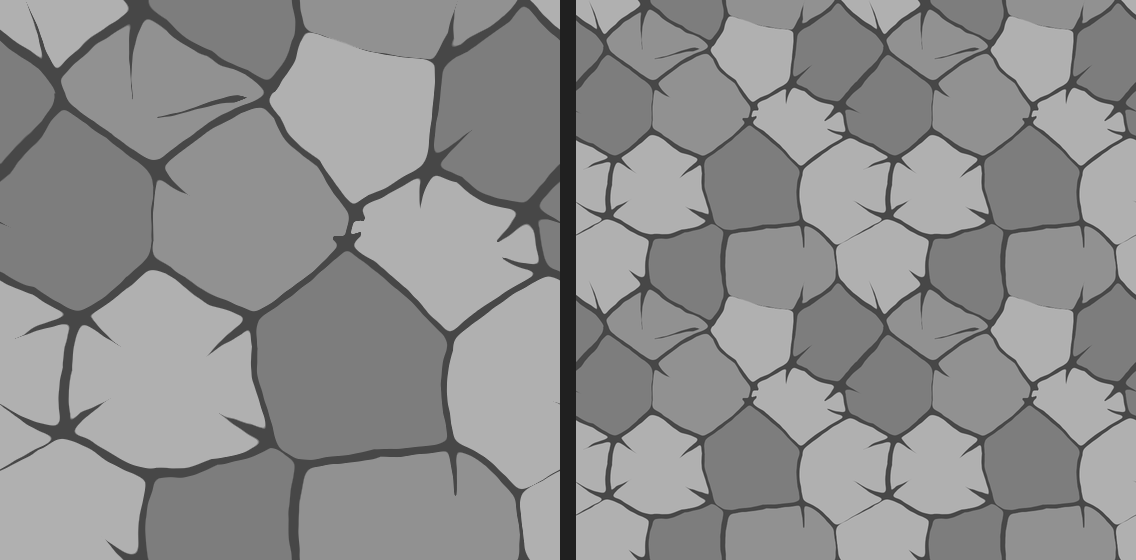
Left: one tile. Right: repeated 2 by 2.
A WebGL 1 fragment shader for this texture:

```glsl
precision highp float;
// Flat grey stone slabs split by slanting dark cracks, tiling both ways.
// A staggered, warped Voronoi lattice gives the slabs, blended bisector
// distances the cracks, and bisectors run on past junctions as tapering spurs.

uniform vec2 u_resolution;

const vec2 GRID = vec2(3.0, 4.0); // the row count must be even
const float JOIN = 165.0;         // higher values make junctions sharper

vec2 hash2(vec2 p) {
  return fract(sin(vec2(dot(p, vec2(127.1, 311.7)), dot(p, vec2(269.5, 183.3)))) * 43758.5);
}

vec2 wrap(vec2 cell, vec2 period) {
  return floor(mod(cell + 0.5, period));
}

float cornerSlope(vec2 corner, vec2 offset, float period, float seed) {
  float angle = 6.2832 * hash2(wrap(corner, vec2(period)) + seed).x;
  return dot(vec2(cos(angle), sin(angle)), offset);
}

// Gradient noise that repeats over the unit square
float noise(vec2 p, float period, float seed) {
  p *= period;
  vec2 i = floor(p), f = fract(p);
  vec2 u = f * f * f * (f * (f * 6.0 - 15.0) + 10.0);
  vec2 x = vec2(1.0, 0.0), y = vec2(0.0, 1.0);
  return mix(
    mix(cornerSlope(i, f, period, seed), cornerSlope(i + x, f - x, period, seed), u.x),
    mix(cornerSlope(i + y, f - y, period, seed), cornerSlope(i + 1.0, f - 1.0, period, seed), u.x),
    u.y);
}

// Bends the cracks: slow curves, kinks and a little roughness
vec2 warp(vec2 p) {
  vec2 curve = vec2(noise(p, 4.0, 3.0), noise(p, 4.0, 17.0));
  vec2 kink = abs(vec2(noise(p, 7.0, 31.0), noise(p, 7.0, 47.0)));
  vec2 rough = vec2(noise(p, 26.0, 59.0), noise(p, 26.0, 71.0));
  return p + 0.035 * curve + 0.02 * kink + 0.002 * rough;
}

// Site of a cell: offset from p in xy, wrapped cell id in zw
vec4 site(vec2 cell, vec2 p) {
  vec2 id = wrap(cell, GRID);
  vec2 stagger = vec2(0.5 * mod(id.y, 2.0), 0.0);
  return vec4((cell + stagger + 0.2 + 0.6 * hash2(id + 5.0)) / GRID - p, id);
}

// Signed distance to the bisector of two sites
float bisector(vec2 a, vec2 b) {
  return dot(0.5 * (a + b), normalize(b - a));
}

// Deals three greys out to the slabs in fixed shares
float slabTone(vec2 id) {
  float rank = wrap(vec2((id.x + GRID.x * id.y) * 5.0), vec2(12.0)).x;
  return rank < 4.5 ? 0.69 : rank < 8.5 ? 0.49 : 0.57;
}

// Half width of the crack between two slabs; a few are hairlines
float crackWidth(vec2 idA, vec2 idB) {
  float h = hash2(idA + idB + 0.37 * abs(idA - idB)).y;
  return h < 0.08 ? 0.0006 : mix(0.0045, 0.0082, h);
}

void main() {
  vec2 uv = gl_FragCoord.xy / u_resolution;
  float pixel = 1.0 / min(u_resolution.x, u_resolution.y);
  vec2 p = warp(uv) + vec2(0.083, 0.06); // keeps borders off the canvas edge
  vec2 base = floor(p * GRID);

  // Three nearest sites, and the distance of the fourth
  vec4 first = vec4(9.0), second = vec4(9.0), third = vec4(9.0);
  float fourth = 9.0;
  for (int y = -2; y <= 2; y++) {
    for (int x = -2; x <= 2; x++) {
      vec4 s = site(base + vec2(float(x), float(y)), p);
      float d = length(s.xy);
      if (d < length(third.xy)) {
        fourth = length(third.xy);
        if (d < length(first.xy)) {
          third = second; second = first; first = s;
        } else if (d < length(second.xy)) {
          third = second; second = s;
        } else third = s;
      } else fourth = min(fourth, d);
    }
  }

  // Smooth union of the cracks around this slab
  float chips = 0.0012 * noise(uv, 44.0, 83.0) + 0.003 * noise(uv, 9.0, 97.0);
  float blend = 0.0;
  for (int y = -2; y <= 2; y++) {
    for (int x = -2; x <= 2; x++) {
      vec4 s = site(base + vec2(float(x), float(y)), p);
      if (length(s.xy - first.xy) > 0.001) {
        float d = bisector(first.xy, s.xy) - crackWidth(first.zw, s.zw);
        blend += exp(-JOIN * d);
      }
    }
  }

  // Some cracks run on past their junction, taper off and avoid other spurs
  vec2 chance = hash2(first.zw * 7.0 + second.zw + third.zw + 11.0);
  if (chance.x < 0.3) {
    float depth = length(second.xy) - length(first.xy);
    float taper = 1.0 - depth / mix(0.11, 0.2, chance.y);
    float crowding = 1.0 - smoothstep(0.0, 0.03, fourth - length(third.xy));
    float spur = abs(bisector(second.xy, third.xy)) - 0.009 * taper + 0.035 * crowding;
    blend += exp(-JOIN * spur);
  }
  float crackDistance = -log(blend) / JOIN - chips;

  // Slab greys meet softly where no wide crack covers the border
  float border = clamp(0.5 + 0.5 * bisector(first.xy, second.xy) / pixel, 0.5, 1.0);
  float tone = mix(slabTone(second.zw), slabTone(first.zw), border);
  float crack = clamp(0.5 - crackDistance / pixel, 0.0, 1.0);
  gl_FragColor = vec4(vec3(mix(tone, 0.28, crack)), 1.0);
}
```
